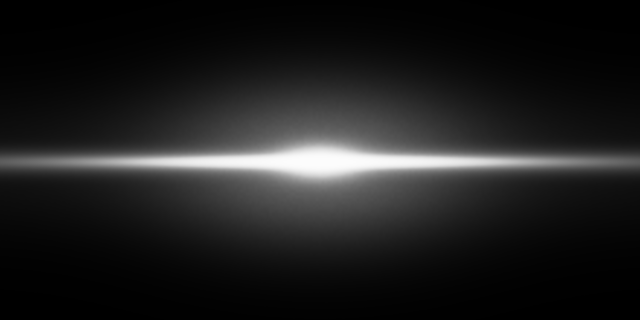
Reproduce this background procedurally as a Shadertoy shader.

```glsl
// A white lens flare: a bright horizontal streak with a soft oval halo on black.
#define CENTER vec2(0.5, 0.494)      // flare position, fraction of the canvas
#define HALO_SIZE vec2(0.45, 0.24)   // sizes are in canvas heights
#define HALO_LEVEL 0.36
#define BULGE_SIZE vec2(0.12, 0.052)
#define BULGE_LEVEL 0.65
#define CORE_SIZE vec2(0.65, 0.018)
#define CORE_LEVEL 0.80
#define SKIRT_SIZE vec2(1.8, 0.038)
#define SKIRT_LEVEL 0.30
#define BAND_SIZE vec2(2.2, 0.21)
#define BAND_LEVEL 0.08
#define GRAIN 0.04

// Elliptical Gaussian falloff, 1 at the centre
float glow(vec2 p, vec2 size) {
    vec2 q = p / size;
    return exp(-dot(q, q));
}

// Sine-free hash from a cell to 0..1
float hash(vec2 cell) {
    vec3 h = fract(cell.xyx * 0.1031);
    h += dot(h, h.yzx + 33.33);
    return fract((h.x + h.y) * h.z);
}

// Smoothly interpolated value noise
float noise(vec2 p) {
    vec2 cell = floor(p), f = fract(p);
    f = f * f * (3.0 - 2.0 * f);
    float low = mix(hash(cell), hash(cell + vec2(1, 0)), f.x);
    float high = mix(hash(cell + vec2(0, 1)), hash(cell + vec2(1, 1)), f.x);
    return mix(low, high, f.y);
}

void mainImage(out vec4 fragColor, in vec2 fragCoord) {
    vec2 p = (fragCoord - CENTER * iResolution.xy) / iResolution.y;

    // Wide, faint light
    float light = HALO_LEVEL * glow(p, HALO_SIZE);
    light += BAND_LEVEL * glow(p, BAND_SIZE);

    // Mottled grain, scaled with the light
    light *= 1.0 + GRAIN * (noise(p * 110.0 + 400.0) - 0.5);

    // Streak and its central bulge
    light += SKIRT_LEVEL * glow(p, SKIRT_SIZE);
    light += CORE_LEVEL * glow(p, CORE_SIZE);
    light += BULGE_LEVEL * glow(p, BULGE_SIZE);

    // Soft shoulder instead of a hard clip at white
    float over = max(light - 0.75, 0.0);
    light = min(light, 0.75) + 0.24 * (1.0 - exp(-over / 0.24));
    fragColor = vec4(vec3(light), 1.0);
}
```
